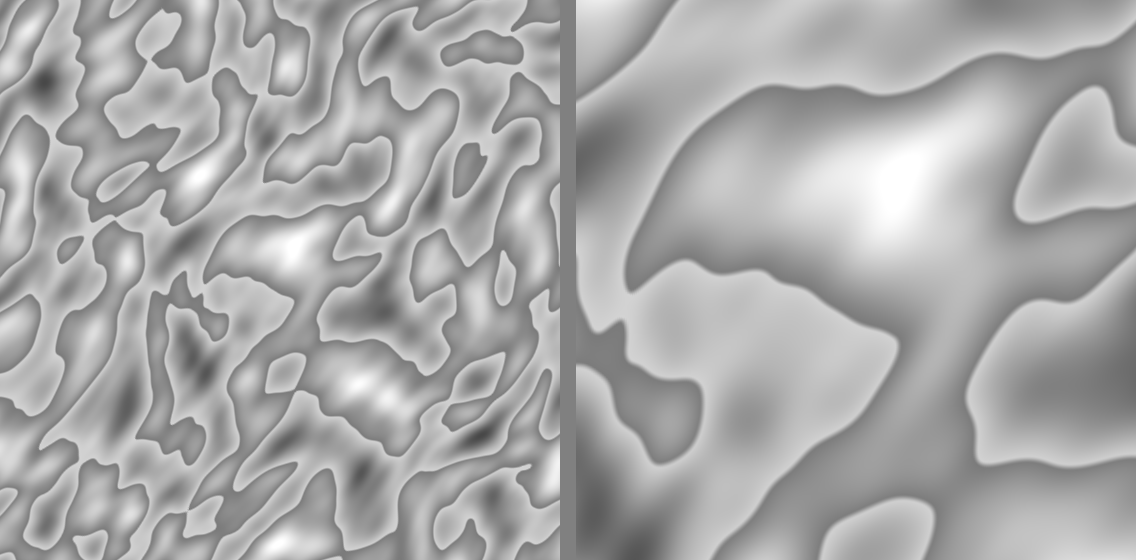
Left: the whole. Right: its middle third, enlarged.
This texture is drawn by a WebGL 2 fragment shader. Its source:

```glsl
#version 300 es
precision highp float;
// Grey, slanted noise islands with bright rims, set in a ground that pales away from them.

uniform vec2 u_resolution;
out vec4 fragColor;

const float TAU = 6.2831853;
const float GRAIN_ANGLE = 0.96;             // direction of the long axis, radians
const vec2  GRAIN_FREQ = vec2(7.4, 13.2);   // noise cells along and across the grain
const float BEND_FREQ = 3.0;                // slow wandering of the grain
const float BEND_AMOUNT = 0.07;
const float DETAIL_WEIGHT = 0.30;           // share of the finer octave
const float CONTRAST = 0.84;
const float RIM_GREY = 0.83;                // islands darken inward from this
const float GROUND_GREY = 0.475;            // ground lightens outward from this
const float EDGE_SOFTNESS = 0.0022;         // half width of the edge, canvas units

// Integer hash giving a unit gradient for a lattice point
vec2 latticeGradient(ivec2 cell) {
    uvec2 q = uvec2(cell) * uvec2(1597u, 3812u) + uvec2(7919u, 104u);
    uint h = (q.x ^ (q.y * 2654435u)) * 747797u;
    h = (h ^ (h >> 15)) * 2246821u;
    h = (h ^ (h >> 13)) * 3266489u;
    h ^= h >> 16;
    float angle = TAU * float(h & 65535u) / 65536.0;
    return vec2(cos(angle), sin(angle));
}

float gradientNoise(vec2 p) {
    vec2 base = floor(p);
    vec2 f = p - base;
    ivec2 cell = ivec2(base);
    vec2 fade = f * f * f * (f * (f * 6.0 - 15.0) + 10.0);
    float corner[4];
    for (int i = 0; i < 4; i++) {
        ivec2 offset = ivec2(i & 1, i >> 1);
        corner[i] = dot(latticeGradient(cell + offset), f - vec2(offset));
    }
    return mix(mix(corner[0], corner[1], fade.x),
               mix(corner[2], corner[3], fade.x), fade.y);
}

// Signed height: negative on islands, positive on the ground
float heightField(vec2 p) {
    vec2 bend = vec2(gradientNoise(p * BEND_FREQ + 31.4),
                     gradientNoise(p * BEND_FREQ + 67.8));
    p += BEND_AMOUNT * bend;
    vec2 along = vec2(cos(GRAIN_ANGLE), sin(GRAIN_ANGLE));
    vec2 across = vec2(-along.y, along.x);
    vec2 q = vec2(dot(p, along), dot(p, across)) * GRAIN_FREQ + 40.0;
    return gradientNoise(q) + DETAIL_WEIGHT * gradientNoise(q * 2.0 + 17.3);
}

void main() {
    float canvasSize = min(u_resolution.x, u_resolution.y);
    vec2 p = gl_FragCoord.xy / canvasSize;
    float height = heightField(p);

    // Distance to the island edge in canvas units
    float slope = length(vec2(dFdx(height), dFdy(height))) * canvasSize;
    float edgeDistance = height / max(slope, 0.5);
    float softness = max(EDGE_SOFTNESS, 0.75 / canvasSize);
    float ground = smoothstep(-softness, softness, edgeDistance);

    // The tone follows the height and steps down where island meets ground
    float grey = mix(RIM_GREY, GROUND_GREY, ground) + CONTRAST * height;
    fragColor = vec4(vec3(clamp(grey, 0.0, 1.0)), 1.0);
}
```
